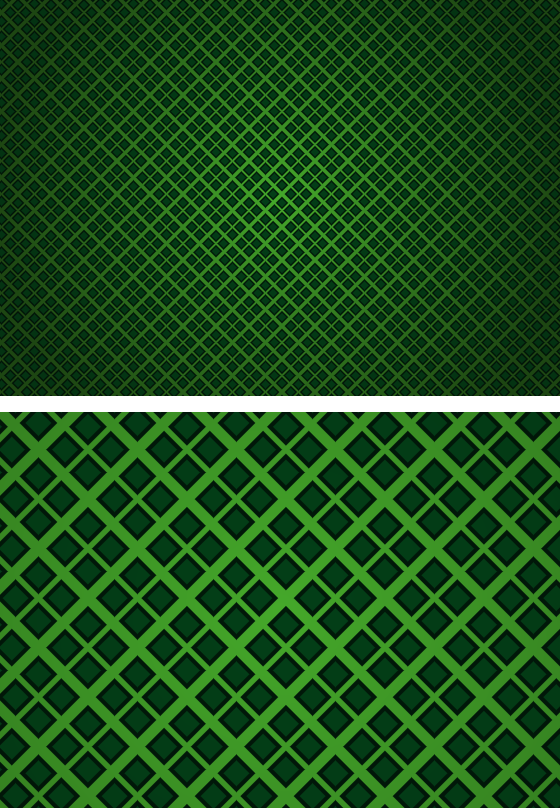
Top, the full canvas; bottom, a detail of the centre.
Write a WebGL 2 fragment shader that draws this pattern.

```glsl
#version 300 es
precision highp float;
// Diagonal green lattice: wide bars cross at the corners of each repeat, and
// narrow bars split every diamond into four. Each opening holds a dark rim and
// a smaller deep green diamond; a radial glow lights the bars from the middle.

uniform vec2 u_resolution;
out vec4 fragColor;

// Layout, in repeats of the pattern
const float REPEATS_DOWN = 12.0;
const vec2 LATTICE_SHIFT = vec2(0.06, 0.12);

// Widths, as fractions of the diagonal spacing between wide bars
const float WIDE_BAR = 0.156;
const float NARROW_BAR = 0.080;
const float RIM_WIDTH = 0.060;

// Glow, in canvas heights
const float GLOW_RADIUS = 0.72;

const vec3 BAR_BRIGHT = vec3(0.270, 0.660, 0.165);
const vec3 BAR_DIM = vec3(0.115, 0.275, 0.070);
const vec3 RIM_BRIGHT = vec3(0.005, 0.095, 0.035);
const vec3 RIM_DIM = vec3(0.005, 0.075, 0.030);
const vec3 FILL_BRIGHT = vec3(0.010, 0.245, 0.090);
const vec3 FILL_DIM = vec3(0.015, 0.200, 0.070);

// Signed distance to a square, negative inside
float squareDistance(vec2 p, float halfSide) {
    vec2 d = abs(p) - halfSide;
    return max(d.x, d.y);
}

// Signed distance to the nearest opening between the bars
float openingDistance(vec2 diagonal, float wide, float narrow) {
    float nearEdge = 0.5 * wide;
    float farEdge = 0.5 - 0.5 * narrow;
    vec2 fromWide = abs(diagonal - round(diagonal));
    float center = 0.5 * (nearEdge + farEdge);
    return squareDistance(fromWide - center, 0.5 * (farEdge - nearEdge));
}

// Smooth coverage of the region where the distance is negative
float coverage(float dist, float pixel) {
    return 1.0 - smoothstep(-0.7 * pixel, 0.7 * pixel, dist);
}

void main() {
    vec2 p = (gl_FragCoord.xy - 0.5 * u_resolution) / u_resolution.y;

    // Turn the square repeat into diagonal lattice coordinates
    vec2 q = p * REPEATS_DOWN - LATTICE_SHIFT;
    vec2 diagonal = vec2(q.x + q.y, q.x - q.y);
    float pixel = sqrt(2.0) * REPEATS_DOWN / u_resolution.y;

    // Bars, rims and inner diamonds share one distance
    float dist = openingDistance(diagonal, WIDE_BAR, NARROW_BAR);
    float opening = coverage(dist, pixel);
    float inner = coverage(dist + RIM_WIDTH, pixel);

    // Radial light
    float shade = clamp(length(p) / GLOW_RADIUS, 0.0, 1.0);
    vec3 color = mix(BAR_BRIGHT, BAR_DIM, shade);
    color = mix(color, mix(RIM_BRIGHT, RIM_DIM, shade), opening);
    color = mix(color, mix(FILL_BRIGHT, FILL_DIM, shade), inner);

    fragColor = vec4(color, 1.0);
}
```
